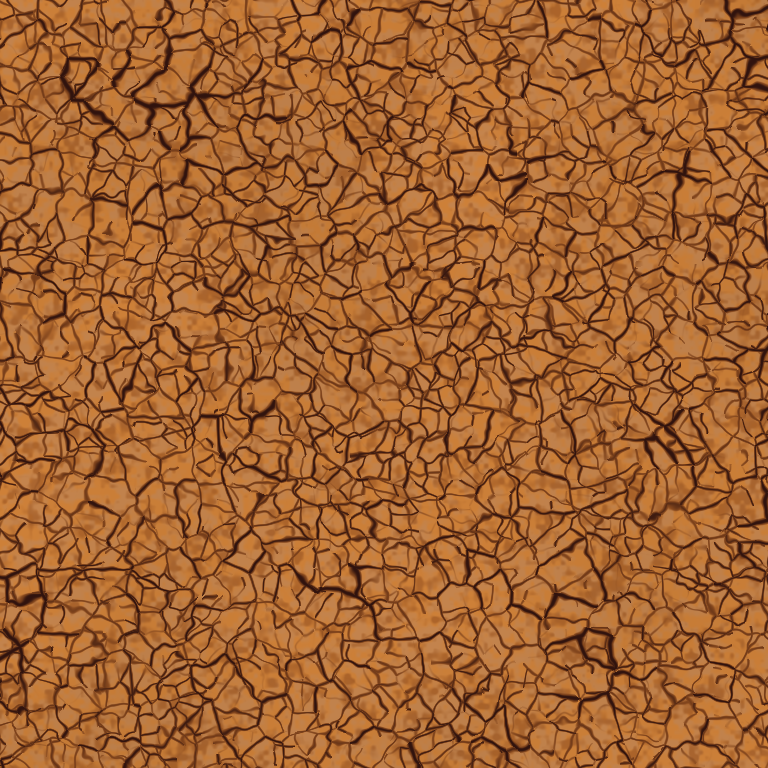
Write a three.js fragment shader that draws this texture.

```glsl
// Dry cracked clay: small irregular plates split by dark, soft-edged cracks.
// Two warped Voronoi edge networks (main and hairline) get a random strength
// per edge, over a clay ground mottled with value noise.
#define MAIN_CELLS 24.0
#define FINE_CELLS 39.0
#define MAIN_WIDTH 0.0038
#define FINE_WIDTH 0.0031
#define WIDE_GAIN 0.75
#define WARP_BROAD 0.011
#define WARP_SMALL 0.0042
#define GRAIN_SCALE 150.0
#define MOTTLE_SCALE 62.0

varying vec2 vUv;

const vec3 ORANGE_CLAY = vec3(0.785, 0.490, 0.215);
const vec3 DUSTY_CLAY  = vec3(0.750, 0.505, 0.295);
const vec3 SHADED_CLAY = vec3(0.620, 0.350, 0.145);
const vec3 CRACK_RIM   = vec3(0.500, 0.265, 0.110);
const vec3 CRACK_CORE  = vec3(0.190, 0.075, 0.055);

vec2 hash2(vec2 p) {
  vec3 q = fract(p.xyx * vec3(0.1031, 0.1030, 0.0973));
  q += dot(q, q.yzx + 33.33);
  return fract((q.xx + q.yz) * q.zy);
}

// Two independent channels of smooth value noise
vec2 noise2(vec2 p) {
  vec2 i = floor(p), f = fract(p);
  f = f * f * (3.0 - 2.0 * f);
  vec2 low = mix(hash2(i), hash2(i + vec2(1.0, 0.0)), f.x);
  vec2 high = mix(hash2(i + vec2(0.0, 1.0)), hash2(i + 1.0), f.x);
  return mix(low, high, f.y);
}

// x: distance to the nearest cell edge, y: random value of that edge
vec2 voronoiEdge(vec2 p) {
  vec2 base = floor(p), f = fract(p);
  vec2 nearCell = vec2(0.0), nearOffset = vec2(0.0);
  float nearest = 8.0;
  for (int y = -1; y <= 1; y++) {
    for (int x = -1; x <= 1; x++) {
      vec2 cell = vec2(float(x), float(y));
      vec2 offset = cell + hash2(base + cell) - f;
      float d = dot(offset, offset);
      if (d < nearest) {
        nearest = d;
        nearCell = cell;
        nearOffset = offset;
      }
    }
  }
  vec2 edge = vec2(8.0, 0.0);
  for (int y = -2; y <= 2; y++) {
    for (int x = -2; x <= 2; x++) {
      vec2 cell = nearCell + vec2(float(x), float(y));
      vec2 offset = cell + hash2(base + cell) - f;
      vec2 span = offset - nearOffset;
      if (dot(span, span) > 0.00001) {
        float d = dot(0.5 * (nearOffset + offset), normalize(span));
        // The sum of both cell ids is the same from either side of the edge
        if (d < edge.x) edge = vec2(d, hash2(2.0 * base + nearCell + cell + 171.0).x);
      }
    }
  }
  return edge;
}

// Soft crack profile: 1 on the centre line, 0 beyond the width
float crackDepth(float d, float width) {
  return 1.0 - smoothstep(0.0, width, d);
}

void main() {
  // Bend the plane so that edges wander and plates vary in size
  vec2 p = vUv + 3.0;
  p += WARP_BROAD * (noise2(vUv * 13.0 + 5.0) - 0.5) * 2.0;
  p += WARP_SMALL * (noise2(vUv * 75.0 + 41.0) - 0.5) * 2.0;

  // Main cracks, opened wide in a few scattered places
  vec2 mainEdge = voronoiEdge(p * MAIN_CELLS);
  float opened = smoothstep(0.66, 0.86, noise2(vUv * 9.0 + 17.0).x);
  opened *= smoothstep(0.25, 0.6, mainEdge.y);
  float mainWidth = MAIN_WIDTH * (0.7 + 0.45 * mainEdge.y + WIDE_GAIN * opened);
  float mainStrength = min(1.0, 0.5 + 0.5 * mainEdge.y + 0.4 * opened);
  float depth = mainStrength * crackDepth(mainEdge.x / MAIN_CELLS, mainWidth);

  // Hairline cracks, fading in and out across the plates
  vec2 fineEdge = voronoiEdge(p * FINE_CELLS + 57.0);
  float presence = smoothstep(0.25, 0.75, 0.55 * fineEdge.y + 0.45 * noise2(vUv * 20.0 + 63.0).y);
  float fineDepth = 0.85 * presence * crackDepth(fineEdge.x / FINE_CELLS, FINE_WIDTH);
  depth = max(depth, fineDepth);

  // Clay ground: hue mottle, shaded patches and fine grain
  vec2 mottle = noise2(vUv * MOTTLE_SCALE + 29.0);
  vec2 grain = noise2(vUv * GRAIN_SCALE + 83.0);
  vec3 color = mix(ORANGE_CLAY, DUSTY_CLAY, smoothstep(0.3, 0.7, 0.5 * (mottle.x + grain.x)));
  float shade = 0.55 * mottle.y + 0.45 * grain.y;
  color = mix(color, SHADED_CLAY, 0.75 * smoothstep(0.48, 0.82, shade));
  color *= 0.97 + 0.06 * noise2(vUv * 5.0 + 11.0).x;

  // Brown rim first, then the dark core
  color = mix(color, CRACK_RIM, smoothstep(0.0, 0.5, depth));
  color = mix(color, CRACK_CORE, smoothstep(0.42, 1.0, depth));
  gl_FragColor = vec4(color, 1.0);
}
```
